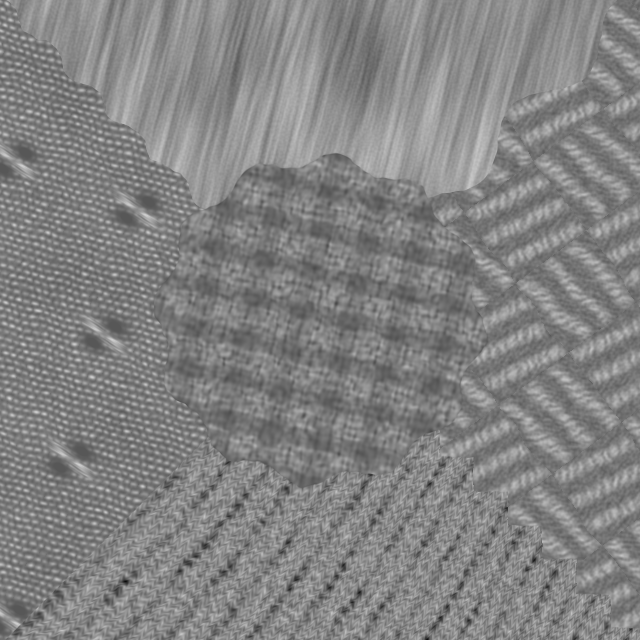
This texture is drawn by a Shadertoy shader. Its source:

```glsl
// Five grey cloths in a patchwork: satin, dotted twill, braid, ribbed knit and a round tweed patch.

const float TAU = 6.2832;
const float PATCH_RADIUS = 0.251;
const float PATCH_SCALLOP = 0.011;
const float SATIN_LEAN = 0.26;
const float TWILL_TILT = -0.27;
const vec2 TWILL_PITCH = vec2(0.0128, 0.0110);
const vec2 BRAID_ORIGIN = vec2(0.402, 0.044);
const float BRAID_TILT = -0.144;
const float BRAID_CELL = 0.193;
const float BRAID_SHEAR = 0.19;
const float KNIT_TILT = 0.95;
const float KNIT_BEND = -0.35;
const vec2 KNIT_PITCH = vec2(0.020, 0.046);
const float TWEED_TILT = -0.24;
const vec2 TWEED_PITCH = vec2(0.076, 0.064);
const float STAIR_STEP = 0.0535;

// Coordinates along axes turned by the given angle
vec2 turned(vec2 p, float angle) {
    float c = cos(angle), s = sin(angle);
    return vec2(c * p.x + s * p.y, c * p.y - s * p.x);
}

vec2 hashDirection(vec2 cell) {
    vec3 h = fract(cell.xyx * vec3(0.1031, 0.1030, 0.0973));
    h += dot(h, h.yzx + 33.33);
    float a = TAU * fract((h.x + h.y) * h.z);
    return vec2(cos(a), sin(a));
}

float gradientNoise(vec2 p) {
    vec2 i = floor(p), f = fract(p);
    vec2 w = f * f * f * (f * (f * 6.0 - 15.0) + 10.0);
    vec2 e = vec2(0.0, 1.0);
    float low = mix(dot(hashDirection(i), f), dot(hashDirection(i + e.yx), f - e.yx), w.x);
    float high = mix(dot(hashDirection(i + e), f - e), dot(hashDirection(i + 1.0), f - 1.0), w.x);
    return 1.4 * mix(low, high, w.y);
}

float blob(vec2 p, vec2 size) {
    p /= size;
    return exp(-dot(p, p));
}

float satin(vec2 q) {
    float across = q.x - SATIN_LEAN * q.y;
    float tone = mix(0.635, 0.545, smoothstep(0.22, 0.46, q.y));
    tone += 0.06 * gradientNoise(vec2(across * 15.0, q.y * 3.0));
    tone += 0.10 * gradientNoise(vec2(across * 48.0, q.y * 4.0) + 7.0);
    tone += 0.10 * gradientNoise(vec2(across * 105.0, q.y * 7.0) + 19.0);
    tone += 0.05 * gradientNoise(vec2(across * 210.0, q.y * 16.0) + 31.0);
    tone += 0.03 * gradientNoise(q * 230.0);
    tone -= 0.06 * blob(q - vec2(0.03, 0.43), vec2(0.07, 0.07));
    return tone - 0.05 * blob(q - vec2(-0.17, 0.37), vec2(0.10, 0.09));
}

float twill(vec2 q) {
    vec2 g = turned(q, TWILL_TILT) / TWILL_PITCH;
    g += 0.30 * gradientNoise(q * 22.0);
    g.x += 0.5 * floor(g.y) + 0.12 * gradientNoise(q * 90.0);
    float stitch = blob(fract(g) - 0.5, vec2(0.40, 0.27));
    float tone = 0.42 + (0.25 + 0.16 * gradientNoise(floor(g) * 0.73)) * stitch;
    tone += 0.06 * gradientNoise(q * 150.0) + 0.03 * gradientNoise(q * 9.0);

    // Loose floats: two pale strands with a dark hollow on either side
    for (int i = 0; i < 5; i++) {
        float row = float(i) - 1.0;
        vec2 centre = vec2(-0.285, 0.172) - row * vec2(0.052, 0.195);
        if (i == 0) centre = vec2(-0.478, 0.249);
        if (i == 4) centre = vec2(-0.487, -0.466);
        vec2 d = turned(q - centre, -0.57);
        for (float side = -1.0; side < 2.0; side += 2.0) {
            vec2 s = d * side;
            tone = mix(tone, 0.34, min(1.0, 1.2 * blob(s - vec2(0.008, 0.020), vec2(0.022, 0.013))));
            float fibre = 0.64 + 0.24 * gradientNoise(s * vec2(35.0, 260.0));
            tone = mix(tone, fibre, min(1.0, 2.0 * blob(s - vec2(0.023, -0.004), vec2(0.019, 0.0065))));
        }
    }
    return tone;
}

float braid(vec2 q) {
    vec2 g = turned(q - BRAID_ORIGIN, BRAID_TILT) / BRAID_CELL + 0.5;
    g += 0.03 * gradientNoise(q * 18.0);
    vec2 m = vec2(g.x + g.y, g.x - g.y) + 0.5;
    vec2 cell = floor(m), f = fract(m);
    // Alternate squares swap the rope direction; each holds three ropes
    bool falling = mod(cell.x + cell.y, 2.0) > 0.5;
    if (falling) f = f.yx;
    float across = (f.y - BRAID_SHEAR * (f.x - 0.5)) * 3.0;
    float t = across - 0.5 - clamp(floor(across), 0.0, 2.0);
    float ends = smoothstep(-0.02, 0.06, f.x) * smoothstep(1.02, 0.94, f.x);
    float rope = smoothstep(0.38, 0.04, abs(t)) * ends;
    float slant = falling ? -1.3 : 1.3;
    float twist = 0.5 + 0.5 * cos(TAU * (f.x * 9.0 + t * slant) + 2.5 * gradientNoise(q * 60.0));
    float tone = 0.445 + rope * (0.11 + 0.13 * twist);
    tone += 0.07 * gradientNoise(turned(q, falling ? -0.2 : 0.9) * vec2(70.0, 170.0));
    return tone + 0.05 * gradientNoise(q * 190.0);
}

float knit(vec2 q) {
    vec2 w = turned(q, KNIT_TILT);
    w.y += KNIT_BEND * q.x * q.x;
    w += 0.004 * gradientNoise(q * 25.0) + 0.0015 * gradientNoise(q * 80.0);
    vec2 loops = w / vec2(0.0105, 0.0115);
    float stitch = cos(TAU * (loops.x + 0.25 * sin(TAU * loops.y))) * cos(TAU * loops.y);
    float tone = 0.55 + 0.07 * stitch + 0.14 * gradientNoise(w * 115.0);
    tone += 0.06 * gradientNoise(w * vec2(50.0, 90.0) + 5.0);
    // Ribs of dark holes, stronger in some runs than others
    vec2 g = w / KNIT_PITCH;
    float hole = blob(fract(g) - 0.5, vec2(0.33, 0.13));
    float strength = clamp(0.55 + 1.0 * gradientNoise(vec2(g.x * 0.27, floor(g.y) * 0.77 + 0.3)), 0.2, 1.0);
    return tone - 0.29 * strength * hole - 0.04 * blob(vec2(0.0, fract(g.y) - 0.5), vec2(1.0, 0.14));
}

float tweed(vec2 q) {
    vec2 w = turned(q - vec2(0.0156, 0.0365), TWEED_TILT);
    w += 0.003 * gradientNoise(q * 19.0);
    vec2 wave = 0.5 + 0.5 * cos(TAU * w / TWEED_PITCH);
    float check = smoothstep(0.05, 0.75, wave.x) * 0.42 + smoothstep(0.05, 0.7, wave.y) * 0.58;
    // Uneven beads of yarn
    vec2 yarn = cos(TAU * w / vec2(0.0095, 0.0115) + 1.4 * gradientNoise(q * 70.0));
    float uneven = 0.7 + 1.1 * gradientNoise(w * 70.0 + 3.0);
    float tone = 0.385 + 0.145 * check + (0.008 + 0.030 * check) * uneven * (yarn.x + yarn.y);
    tone += (0.06 + 0.08 * check) * gradientNoise(w * vec2(105.0, 85.0));
    return tone + 0.05 * gradientNoise(w * vec2(60.0, 95.0) + 11.0);
}

void mainImage(out vec4 fragColor, in vec2 fragCoord) {
    vec2 q = fragCoord / iResolution.xy - 0.5;
    float soft = 1.0 / iResolution.y;
    vec2 cut = q + 0.003 * gradientNoise(q * 55.0);
    float u = cut.x + cut.y, v = cut.x - cut.y;

    // Seams along the diagonals: wavy, scalloped, straight and stepped
    float east = v - (u > 0.0 ? 0.036 * cos(TAU * (u - 0.795) / 0.319) : 0.008);
    float stair = -0.268 - STAIR_STEP * floor((cut.x - 0.24) / STAIR_STEP);
    float north = v < 0.0 ? u + 0.011 * cos(TAU * (v + 0.909) / 0.133) : cut.y - stair;
    float eastMask = smoothstep(-soft, soft, east);
    float northMask = smoothstep(-soft, soft, north);
    float tone = mix(mix(twill(q), knit(q), eastMask), mix(satin(q), braid(q), eastMask), northMask);

    // Round scalloped patch with a faint dark rim
    float angle = atan(cut.y, cut.x);
    float rim = length(cut) - PATCH_RADIUS - PATCH_SCALLOP * cos(12.0 * (angle - 1.466));
    tone = mix(tweed(q), tone, smoothstep(-soft, soft, rim));
    tone -= 0.03 * blob(vec2(rim, 0.0), vec2(0.0025, 1.0));

    fragColor = vec4(vec3(clamp(tone, 0.0, 1.0)), 1.0);
}
```
